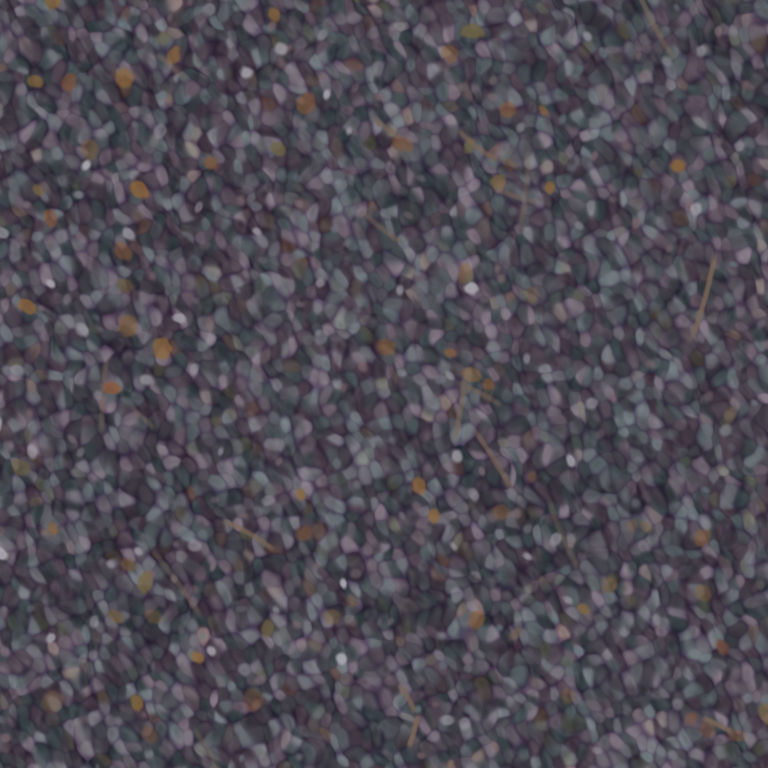
A Shadertoy shader for this texture:

```glsl
// Dark, softly focused gravel with ochre and pale grains and a few dry straws.
#define GRAIN_FREQ vec2(74.0, 56.0)
#define GRAIN_TILT 0.42
#define GRAIN_BLEND 8.0
#define GRAIN_CONTRAST 0.25
#define FINE_CONTRAST 0.085
#define STONE vec3(0.235, 0.226, 0.254)
#define SHADOW vec3(0.74, 0.66, 0.80)
#define OCHRE vec3(0.56, 0.41, 0.23)
#define RUST vec3(0.53, 0.33, 0.22)
#define PALE vec3(0.64, 0.63, 0.66)
#define STRAW vec3(0.48, 0.40, 0.34)
#define STRAW_COUNT 20

float hash(vec2 p) {
    return fract(sin(dot(p, vec2(127.1, 311.7))) * 43758.5453);
}

vec2 hash2(vec2 p) {
    return vec2(hash(p), hash(p + 57.3));
}

float noise(vec2 p) {
    vec2 i = floor(p), f = fract(p);
    f = f * f * (3.0 - 2.0 * f);
    return mix(mix(hash(i), hash(i + vec2(1, 0)), f.x),
               mix(hash(i + vec2(0, 1)), hash(i + vec2(1, 1)), f.x), f.y);
}

mat2 rotation(float a) {
    float c = cos(a), s = sin(a);
    return mat2(c, -s, s, c);
}

// Colour of one stone: brightness skewed to dark, tint from mauve to teal.
vec3 stoneColor(vec2 cell) {
    float light = hash(cell + 11.7);
    vec3 tint = mix(vec3(0.030, -0.012, 0.008), vec3(-0.034, 0.016, 0.006),
                    hash(cell + 31.1));
    float warm = smoothstep(0.86, 1.0, hash(cell + 71.9));
    return STONE + GRAIN_CONTRAST * pow(light, 1.8) + tint
         + warm * vec3(0.06, 0.025, -0.03);
}

// Blurred cellular stones with violet shadows in the gaps.
vec3 gravel(vec2 p) {
    vec2 base = floor(p);
    vec3 sum = vec3(0.0);
    float total = 0.0, nearest = 4.0;
    for (int y = -1; y <= 1; y++)
    for (int x = -1; x <= 1; x++) {
        vec2 cell = base + vec2(x, y);
        vec2 d = p - cell - 0.1 - 0.8 * hash2(cell);
        float d2 = dot(d, d);
        float weight = exp(-GRAIN_BLEND * d2);
        sum += weight * stoneColor(cell);
        total += weight;
        nearest = min(nearest, d2);
    }
    float gap = smoothstep(0.3, 0.85, sqrt(nearest));
    return sum / total * mix(vec3(1.0), SHADOW, gap);
}

// Scattered oval grains: x is coverage, y is a random value per grain.
vec2 scatter(vec2 uv, float freq, float density, vec2 radii, float seed) {
    vec2 p = uv * freq, base = floor(p), best = vec2(0.0);
    float soft = 0.0035 * freq;
    for (int y = -1; y <= 1; y++)
    for (int x = -1; x <= 1; x++) {
        vec2 cell = base + vec2(x, y), key = cell + seed;
        if (hash(key) > density) continue;
        vec2 d = p - cell - hash2(key + 5.1);
        d = rotation(GRAIN_TILT + 2.4 * (hash(key + 9.4) - 0.5)) * d;
        d.x *= 1.0 + 0.6 * hash(key + 2.2);
        float radius = mix(radii.x, radii.y, hash(key + 3.6)) * freq;
        float edge = length(d) + 0.3 * radius * (noise(uv * 130.0) - 0.5);
        float cover = 1.0 - smoothstep(radius - soft, radius + soft, edge);
        cover *= mix(0.3, 0.95, hash(key + 6.8));
        if (cover > best.x) best = vec2(cover, hash(key + 8.5));
    }
    return best;
}

// Thin bent straws, mostly steep, fading at both ends.
float straws(vec2 uv, float aspect) {
    float cover = 0.0;
    for (int i = 0; i < STRAW_COUNT; i++) {
        vec2 key = vec2(float(i), 17.0);
        vec2 p = uv - hash2(key) * vec2(aspect, 1.0);
        p = rotation(0.5 + 1.7 * (hash(key + 4.0) - 0.5)) * p;
        float reach = mix(0.02, 0.065, hash(key + 6.0));
        float t = p.y / reach;
        float offset = p.x + 0.18 * (hash(key + 8.0) - 0.5) * reach * t * t;
        float line = 1.0 - smoothstep(0.001, 0.0055, abs(offset));
        line *= 1.0 - smoothstep(0.65, 1.05, abs(t));
        cover = max(cover, line * mix(0.3, 0.85, hash(key + 2.0)));
    }
    return cover;
}

void mainImage(out vec4 fragColor, in vec2 fragCoord) {
    vec2 uv = fragCoord / iResolution.y;

    // Stone bed, slightly warped and leaning.
    vec2 warp = vec2(noise(uv * 38.0), noise(uv * 38.0 + 40.0)) - 0.5;
    vec2 bed = rotation(GRAIN_TILT) * (uv + 0.012 * warp);
    vec3 color = gravel(bed * GRAIN_FREQ + 90.0);
    color += FINE_CONTRAST * (noise(bed * vec2(150.0, 95.0)) - 0.5);
    color += 0.03 * (noise(uv * 5.0 + 3.0) - 0.5);

    // Coloured chips, ochre grains, straws and pale grains.
    vec2 chip = scatter(uv, 40.0, 0.15, vec2(0.004, 0.007), 13.0);
    vec3 chipColor = mix(vec3(0.50, 0.40, 0.42), vec3(0.40, 0.46, 0.50), chip.y);
    color = mix(color, chipColor, 0.8 * chip.x);
    vec2 ochre = scatter(uv, 18.0, 0.25, vec2(0.007, 0.015), 47.0);
    vec3 ochreColor = mix(OCHRE, RUST, smoothstep(0.5, 1.0, ochre.y));
    ochreColor = mix(vec3(0.42, 0.39, 0.27), ochreColor, smoothstep(0.0, 0.4, ochre.y));
    color = mix(color, ochreColor, 0.85 * ochre.x);
    color = mix(color, STRAW, straws(uv, iResolution.x / iResolution.y));
    vec2 pale = scatter(uv, 24.0, 0.08, vec2(0.005, 0.010), 83.0);
    color = mix(color, PALE + 0.1 * (pale.y - 0.5), pale.x);

    fragColor = vec4(color, 1.0);
}
```
